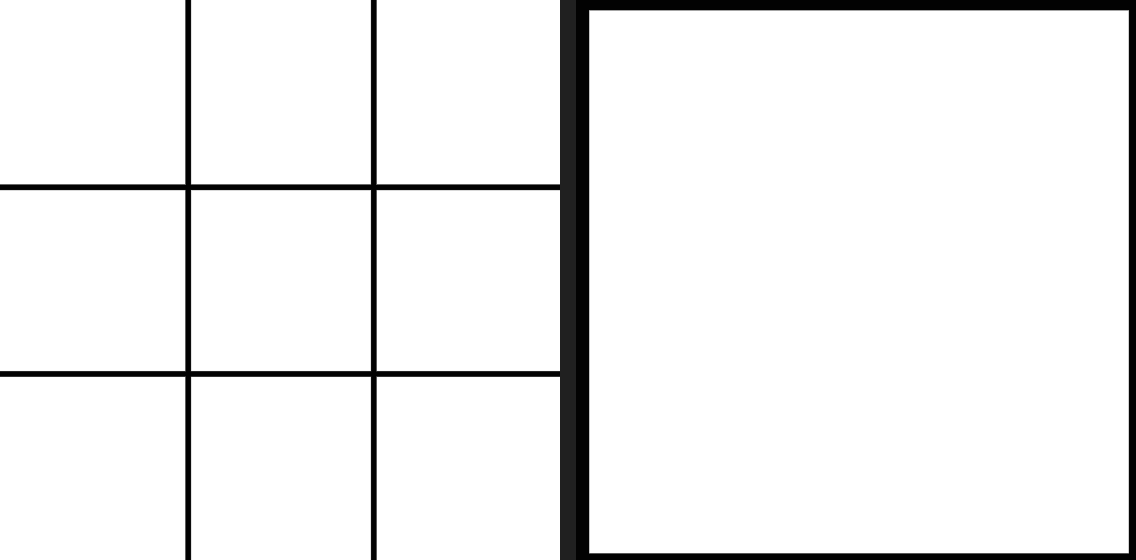
Left: the whole. Right: its middle third, enlarged.
Reproduce this pattern procedurally as a WebGL 2 fragment shader.

```glsl
#version 300 es
precision highp float;
// Three by three white cells parted by two upright and two level black rules.
// Each axis finds its nearest rule by rounding to a spacing, and the
// distance to that rule gives a smooth-edged ink coverage.

uniform vec2 u_resolution;
out vec4 fragColor;

const vec3 PAPER = vec3(1.0);
const vec3 INK = vec3(0.008);

const float LINE_WIDTH = 0.0102;
const vec2 FIRST_RULE = vec2(0.3361, 0.3322);   // first upright, first level
const vec2 RULE_SPACING = vec2(0.3314, 0.3334);
const float RULE_COUNT = 2.0;

// Distance along one axis to the nearest of a finite row of rules.
float ruleDistance(float position, float first, float spacing, float count) {
    float index = clamp(round((position - first) / spacing), 0.0, count - 1.0);
    return abs(position - first - index * spacing);
}

// Ink coverage of a rule, softened over the given edge width.
float ruleCoverage(float dist, float width, float edge) {
    return 1.0 - smoothstep(-0.5 * edge, 0.5 * edge, dist - 0.5 * width);
}

void main() {
    vec2 uv = gl_FragCoord.xy / u_resolution;
    vec2 edge = 1.5 / u_resolution;

    float upright = ruleCoverage(
        ruleDistance(uv.x, FIRST_RULE.x, RULE_SPACING.x, RULE_COUNT), LINE_WIDTH, edge.x);
    float level = ruleCoverage(
        ruleDistance(uv.y, FIRST_RULE.y, RULE_SPACING.y, RULE_COUNT), LINE_WIDTH, edge.y);

    fragColor = vec4(mix(PAPER, INK, max(upright, level)), 1.0);
}
```
